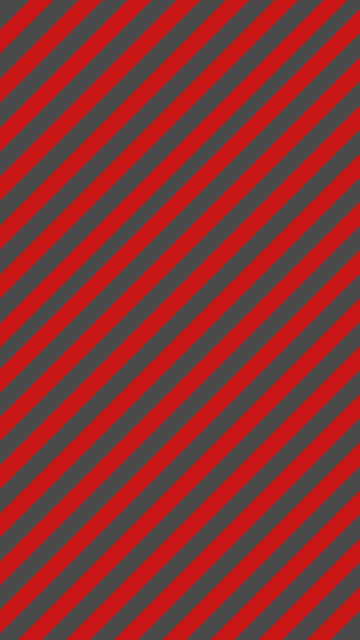
Write a Shadertoy shader that draws this pattern.

```glsl
// Diagonal red stripes on dark grey, in two runs of slightly different pitch.

#define STRIPE_WIDTH 0.0374      // lengths run along x + y, in canvas heights
#define FIRST_START  0.0469
#define FIRST_PITCH  0.0765
#define FIRST_COUNT  7.0
#define SECOND_START 0.5770
#define SECOND_PITCH 0.0752
#define SECOND_COUNT 13.0
#define EDGE_PIXELS  1.4
#define GREY vec3(0.29, 0.29, 0.29)
#define RED  vec3(0.79, 0.09, 0.09)

// Signed distance to the nearest stripe of a limited run; negative inside.
float stripeRun(float along, float start, float pitch, float count) {
    float fromCentre = along - start - 0.5 * STRIPE_WIDTH;
    float index = clamp(round(fromCentre / pitch), 0.0, count - 1.0);
    return abs(fromCentre - index * pitch) - 0.5 * STRIPE_WIDTH;
}

void mainImage(out vec4 fragColor, in vec2 fragCoord) {
    // Diagonal coordinate: zero at the top left corner
    vec2 pos = fragCoord / iResolution.y;
    float along = pos.x + 1.0 - pos.y;

    // Union of both runs
    float dist = min(stripeRun(along, FIRST_START, FIRST_PITCH, FIRST_COUNT),
                     stripeRun(along, SECOND_START, SECOND_PITCH, SECOND_COUNT));

    // Smoothed edge between the two flat colours
    float edge = EDGE_PIXELS / iResolution.y;
    float coverage = clamp(0.5 - dist / edge, 0.0, 1.0);
    fragColor = vec4(mix(GREY, RED, coverage), 1.0);
}
```
